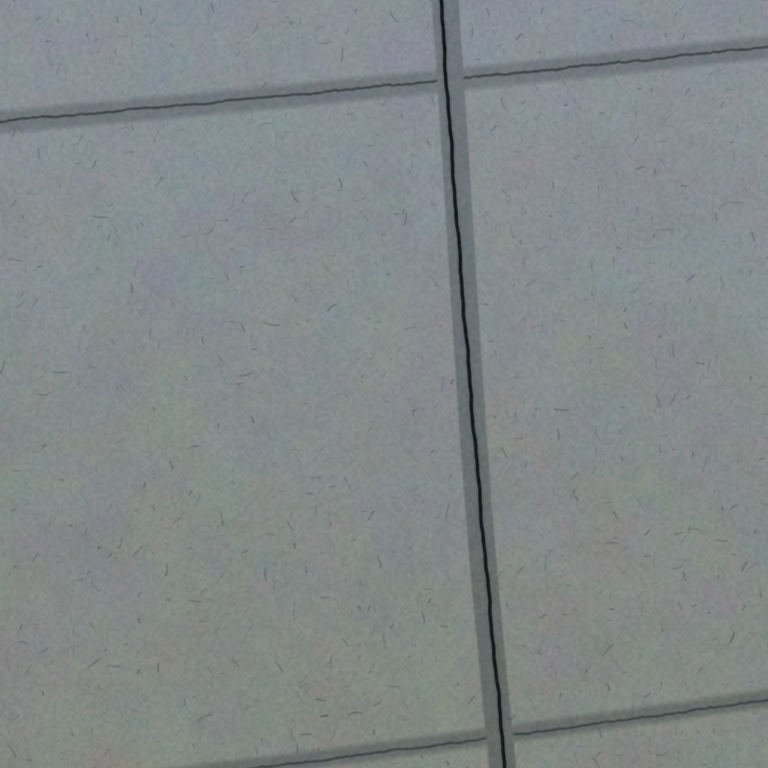
This texture is drawn by a Shadertoy shader. Its source:

```glsl
// Suspended ceiling of pale fibre-flecked panels, seen slightly askew.
// Bowed seams are distance bands with dark wavering gaps; the flecks are
// curved strokes scattered over a cell grid, under soft mottling and grain.

#define FIBRE_CELLS 36.0
#define FIBRE_DARKNESS 0.10
#define MOTTLE 0.022
#define GRAIN 0.05
#define RAIL_HALF_WIDTH 0.0175
#define RAIL_GAP 0.0022
#define CROSS_HALF_WIDTH 0.0135
#define CROSS_GAP 0.0016

const vec3 PANEL_LOW  = vec3(0.512, 0.532, 0.508);
const vec3 PANEL_HIGH = vec3(0.535, 0.565, 0.592);
const vec3 STRIP_LOW  = vec3(0.390, 0.412, 0.400);
const vec3 STRIP_HIGH = vec3(0.428, 0.460, 0.488);
const vec3 CROSS_DARK = vec3(0.235, 0.265, 0.280);
const vec3 RAIL_DARK  = vec3(0.075, 0.105, 0.110);

vec3 hash3(vec2 p) {
    vec3 q = fract(p.xyx * vec3(0.1031, 0.1030, 0.0973));
    q += dot(q, q.yxz + 33.33);
    return fract((q.xxy + q.yzz) * q.zyx);
}

// Three independent channels of smooth noise, centred on zero
vec3 noise3(vec2 p) {
    vec2 i = floor(p), f = fract(p);
    f = f * f * (3.0 - 2.0 * f);
    vec3 low  = mix(hash3(i), hash3(i + vec2(1, 0)), f.x);
    vec3 high = mix(hash3(i + vec2(0, 1)), hash3(i + vec2(1, 1)), f.x);
    return mix(low, high, f.y) - 0.5;
}

// Small irregular waver along a seam
float waver(float t, float seed) {
    return 0.5 * sin(t * 43.0 + seed) + 0.3 * sin(t * 97.0 + seed * 2.3)
         + 0.2 * sin(t * 211.0 + seed * 4.1);
}

// Coverage of a strip of given half width with edge softness
float strip(float d, float halfWidth, float soft) {
    return 1.0 - smoothstep(halfWidth - soft, halfWidth + soft, abs(d));
}

// Short curved flecks, one candidate per cell, leaning mostly upright
float fibres(vec2 uv, float cells, float px) {
    vec2 p = uv * cells, id = floor(p);
    float cover = 0.0, soft = max(px * cells, 0.035);
    for (int y = -1; y <= 1; y++)
    for (int x = -1; x <= 1; x++) {
        vec2 cell = id + vec2(x, y);
        vec3 place = hash3(cell + 17.0), form = hash3(cell + 91.0);
        vec2 d = p - cell - place.xy;
        float angle = 1.05 + (form.x - 0.5) * 2.6;
        vec2 along = vec2(cos(angle), sin(angle));
        float t = dot(d, along);
        float s = dot(d, vec2(-along.y, along.x)) + (form.y - 0.5) * 1.6 * t * t;
        float len = mix(0.12, 0.48, form.z * form.z);
        float taper = 1.0 - smoothstep(len * 0.55, len, abs(t));
        float stroke = taper * strip(s, 0.045, soft);
        cover = max(cover, stroke * place.z * place.z);
    }
    return cover;
}

void mainImage(out vec4 fragColor, in vec2 fragCoord) {
    vec2 uv = fragCoord / iResolution.xy;
    float px = 1.0 / min(iResolution.x, iResolution.y);
    float light = smoothstep(0.0, 1.0, uv.y * 0.9 + 0.05);

    // Panel face: light falling from above, mottling, flecks
    vec3 color = mix(PANEL_LOW, PANEL_HIGH, light);
    color += MOTTLE * (noise3(uv * 14.0) + noise3(uv * 38.0 + 7.0));
    float flecks = fibres(uv, FIBRE_CELLS, px)
                 + 0.6 * fibres(uv + 3.7, FIBRE_CELLS * 1.7, px);
    color -= FIBRE_DARKNESS * flecks * vec3(1.0, 0.97, 0.88);

    vec3 stripColor = mix(STRIP_LOW, STRIP_HIGH, light);
    stripColor += MOTTLE * 0.5 * noise3(uv * 30.0);

    // Cross seams: soft shaded strips, each with a thin ragged gap
    for (int i = 0; i < 2; i++) {
        float row = float(i);
        float seamY = mix(-0.041, 0.842, row) + mix(0.118, 0.086, row) * uv.x
                    + 0.0115 * uv.x * uv.x;
        float d = uv.y - seamY;
        float halfWidth = CROSS_HALF_WIDTH * mix(0.85, 1.1, row);
        float shade = strip(d - mix(0.002, -0.001, row), halfWidth, 0.0055);
        color = mix(color, stripColor, shade * 0.9);
        float ragged = d + 0.0011 * waver(uv.x, 2.0 + row)
                     + 0.0016 * noise3(vec2(uv.x * 170.0, row)).x;
        float gap = strip(ragged, CROSS_GAP, max(px, 0.0018));
        color = mix(color, CROSS_DARK, gap * 0.92);
    }

    // Main rail: overlaps the cross seams, its gap drifts across the strip
    float railX = 0.658 - 0.100 * uv.y + 0.016 * uv.y * uv.y;
    float across = uv.x - railX;
    float drift = mix(-0.0035, 0.0055, smoothstep(0.2, 0.95, uv.y));
    float rail = strip(across - drift, RAIL_HALF_WIDTH, max(px, 0.0025));
    color = mix(color, stripColor, rail);
    float wavy = across + 0.0013 * waver(uv.y, 0.7);
    color = mix(color, stripColor * 0.8, 0.6 * strip(wavy, RAIL_GAP * 1.8, 0.003));
    color = mix(color, RAIL_DARK, strip(wavy, RAIL_GAP, max(px, 0.0012)));

    // Fine grain, mostly neutral with a trace of colour
    vec3 speck = noise3(uv * 250.0 + 31.0);
    color += GRAIN * (0.7 * vec3(speck.x) + 0.3 * speck);

    fragColor = vec4(clamp(color, 0.0, 1.0), 1.0);
}
```
